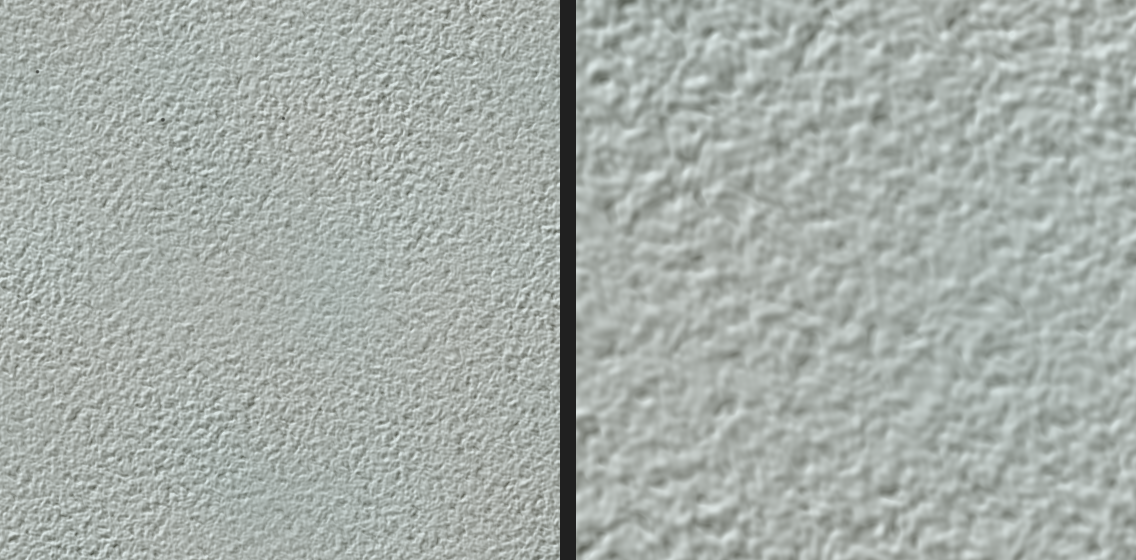
Left, the full canvas; right, a detail of the centre.
A WebGL 2 fragment shader for this texture:

```glsl
#version 300 es
precision highp float;
// Painted rough plaster under raking light from the upper left.
// A warped two-octave gradient-noise height field is shaded by its slope,
// darkened in hollows, and varied by broad patches of roughness and tint.

#define GRAIN_FREQ 80.0      // coarse grains across the canvas
#define FINE_RATIO 1.93      // fine grain frequency against coarse
#define FINE_HEIGHT 0.50     // fine grain height against coarse
#define RELIEF_STEP 0.16     // half width of the slope sample, in grains
#define RELIEF_GAIN 0.37     // strength of the shading
#define HOLLOW_SHADE 0.32    // extra darkness in deep hollows
#define BASE_TONE 0.640      // 0 is shadow paint, 1 is lit paint
#define PATCH_FREQ 3.2       // broad variations across the canvas
#define PIT_GRID 11.0        // cells that may hold a pinhole
#define PIT_CHANCE 0.018
#define SHADOW_PAINT vec3(0.470, 0.490, 0.460)
#define LIT_PAINT vec3(0.780, 0.812, 0.800)

uniform vec2 u_resolution;
out vec4 fragColor;

// Two random values in 0..1 for a lattice cell.
vec2 hash2(vec2 cell) {
    uvec2 v = uvec2(ivec2(cell)) * 1664525u + 1013904223u;
    v.x += v.y * 1664525u;
    v.y += v.x * 1664525u;
    v ^= v >> 16u;
    v.x += v.y * 1664525u;
    v.y += v.x * 1664525u;
    v ^= v >> 16u;
    return vec2(v & 65535u) / 65535.0;
}

float cornerRamp(vec2 cell, vec2 offset) {
    return dot(hash2(cell) * 2.0 - 1.0, offset);
}

float gradientNoise(vec2 p) {
    vec2 i = floor(p), f = p - i;
    vec2 w = f * f * f * (f * (f * 6.0 - 15.0) + 10.0);
    vec2 e = vec2(1.0, 0.0);
    float low = mix(cornerRamp(i, f), cornerRamp(i + e.xy, f - e.xy), w.x);
    float high = mix(cornerRamp(i + e.yx, f - e.yx), cornerRamp(i + e.xx, f - e.xx), w.x);
    return mix(low, high, w.y);
}

// Plaster height; different turns per octave hide the lattice.
float plasterHeight(vec2 p) {
    mat2 turn = mat2(0.8, 0.6, -0.6, 0.8);
    vec2 turned = turn * p;
    float coarse = gradientNoise(turned);
    float fine = gradientNoise(turn * turned * FINE_RATIO + 37.0);
    float swell = gradientNoise(p * 0.43 + 91.0);
    return coarse + FINE_HEIGHT * fine + 0.4 * swell;
}

// Coverage of sparse round pinholes.
float pinholes(vec2 uv, float pixel) {
    vec2 cell = floor(uv * PIT_GRID);
    vec2 place = 0.2 + 0.6 * hash2(cell + 300.0);
    vec2 pick = hash2(cell + 700.0);
    float dist = length(uv - (cell + place) / PIT_GRID);
    float radius = mix(0.0018, 0.0032, pick.y);
    float disc = 1.0 - smoothstep(radius - pixel, radius + pixel, dist);
    return disc * step(pick.x, PIT_CHANCE);
}

void main() {
    float pixel = 1.0 / min(u_resolution.x, u_resolution.y);
    vec2 uv = gl_FragCoord.xy * pixel;

    // Bend the grains slightly so that ridges curl.
    vec2 p = uv * GRAIN_FREQ;
    p += 0.4 * vec2(gradientNoise(p * 0.37 + 11.0), gradientNoise(p * 0.37 + 53.0));

    // Slope towards the light.
    vec2 light = vec2(-0.6, 0.8);
    vec2 reach = light * RELIEF_STEP;
    float slope = (plasterHeight(p - reach) - plasterHeight(p + reach)) / (2.0 * RELIEF_STEP);
    float hollow = smoothstep(0.12, 0.50, -plasterHeight(p));

    // Broad patches of roughness, brightness and tint.
    float rough = 1.0 + 0.7 * gradientNoise(uv * PATCH_FREQ + 5.0);
    float cloud = gradientNoise(uv * PATCH_FREQ * 0.8 + 23.0);
    float tint = gradientNoise(uv * PATCH_FREQ * 1.3 + 71.0);

    float tone = BASE_TONE + rough * (RELIEF_GAIN * slope - HOLLOW_SHADE * hollow);
    tone += 0.10 * cloud;
    vec3 color = mix(SHADOW_PAINT, LIT_PAINT, clamp(tone, -0.5, 1.25));
    color += tint * vec3(0.018, -0.004, -0.008);

    color = mix(color, SHADOW_PAINT * 0.45, 0.85 * pinholes(uv, pixel));
    fragColor = vec4(clamp(color, 0.0, 1.0), 1.0);
}
```
